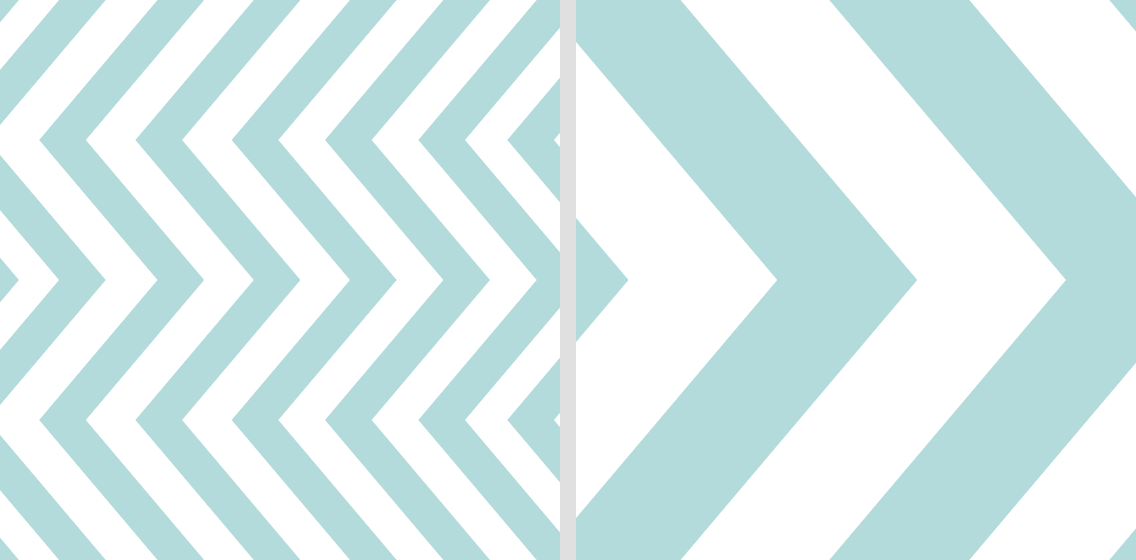
Left, the full canvas; right, a detail of the centre.
Write a Shadertoy shader that draws this pattern.

```glsl
// Vertical chevron stripes in pale teal on white, with slightly uneven spacing.

const vec3 WHITE = vec3(1.0);
const vec3 TEAL = vec3(0.702, 0.859, 0.859);

const int STRIPES = 8;
const float UNIT = 1.0 / 768.0;          // layout grid step
const float FIRST_START = -42.0 * UNIT;  // left edge of stripe 0 at a right-hand corner
const float SPACING = 130.0 * UNIT;
const float STRIPE_WIDTH = 64.0 * UNIT;
const float AMPLITUDE = 162.3 * UNIT;    // horizontal reach of each zigzag
const float ZIGZAGS = 2.0;               // repeats down the canvas

// Small departures of each stripe from even spacing, in grid steps
const float DRIFT[STRIPES] = float[](4.0, -7.0, -2.0, 0.0, 2.0, 0.0, -2.0, -10.0);

// Triangle wave: 0 at whole numbers, 1 halfway between
float triangleWave(float t) {
    return 1.0 - abs(2.0 * fract(t) - 1.0);
}

// Signed horizontal distance to a stripe, negative inside
float stripeDistance(float x, float start, float width) {
    return abs(x - start - 0.5 * width) - 0.5 * width;
}

// Distance to the nearest of all the stripes
float stripesDistance(float x, float start, float spacing, float width) {
    float nearest = 1.0;
    for (int i = 0; i < STRIPES; i++) {
        float left = start + float(i) * spacing + DRIFT[i] * UNIT;
        nearest = min(nearest, stripeDistance(x, left, width));
    }
    return nearest;
}

// Antialiased coverage across one pixel
float coverage(float dist, float pixel) {
    return clamp(0.5 - dist / pixel, 0.0, 1.0);
}

void mainImage(out vec4 fragColor, in vec2 fragCoord) {
    vec2 uv = fragCoord / iResolution.xy;
    float pixel = 1.0 / min(iResolution.x, iResolution.y);

    // Shear the zigzags into straight columns
    float column = uv.x + AMPLITUDE * triangleWave(uv.y * ZIGZAGS);

    // Convert horizontal distance to distance across the slanted edge
    float slope = 2.0 * AMPLITUDE * ZIGZAGS;
    float dist = stripesDistance(column, FIRST_START, SPACING, STRIPE_WIDTH)
               * inversesqrt(1.0 + slope * slope);

    fragColor = vec4(mix(WHITE, TEAL, coverage(dist, pixel)), 1.0);
}
```
